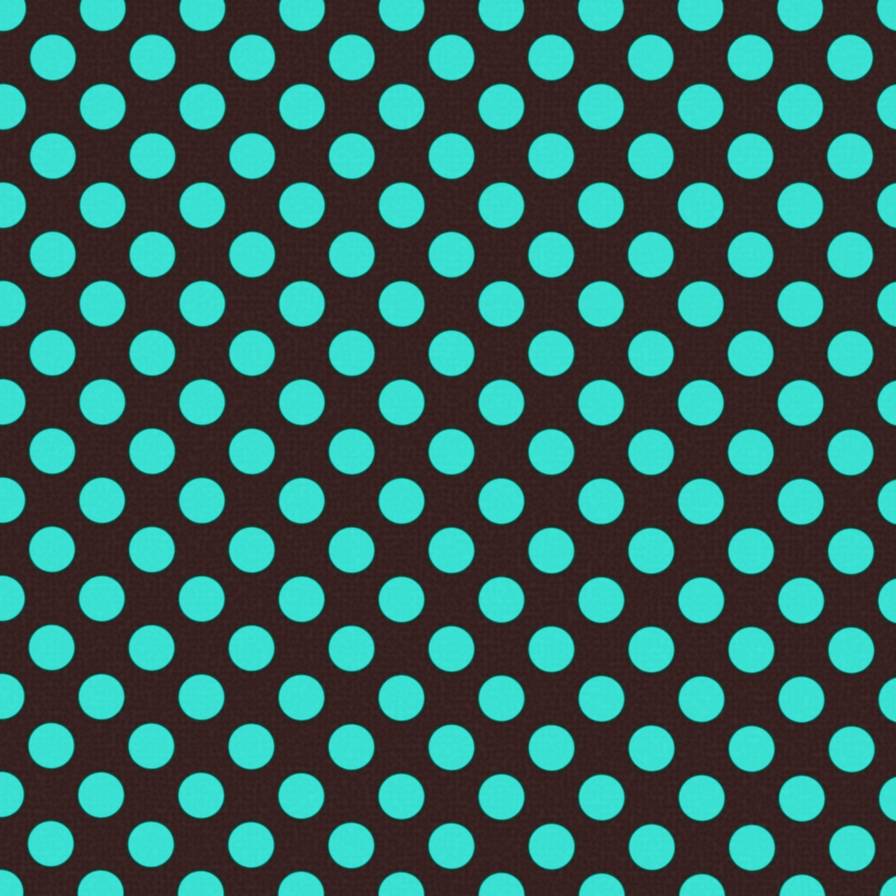
This pattern is drawn by a three.js fragment shader. Its source:

```glsl
// Turquoise polka dots in staggered rows on dark brown woven cotton.
varying vec2 vUv;

const vec3 BROWN = vec3(0.22, 0.13, 0.13);
const vec3 OLIVE = vec3(0.15, 0.15, 0.13);
const vec3 RIM_GREEN = vec3(0.07, 0.23, 0.20);
const vec3 TURQUOISE = vec3(0.23, 0.88, 0.825);

const vec2 SPACING = vec2(0.1112, 0.1100);
const vec2 ANCHOR = vec2(0.4483, 0.5508);
const float DOT_RADIUS = 0.0256;

vec2 hash2(vec2 cell) {
  vec2 k = vec2(dot(cell, vec2(127.1, 311.7)), dot(cell, vec2(269.5, 183.3)));
  return fract(sin(k) * 43758.55);
}

// Distance to the nearest scattered point, in cell units
float cellular(vec2 p) {
  vec2 cell = floor(p);
  float nearest = 2.0;
  for (int j = -1; j <= 1; j++) {
    for (int i = -1; i <= 1; i++) {
      vec2 c = cell + vec2(float(i), float(j));
      nearest = min(nearest, length(c + hash2(c) - p));
    }
  }
  return nearest;
}

// Fine crossing threads, centred on zero
float threads(vec2 p, float count) {
  vec2 phase = 6.2832 * count * p;
  float warp = sin(phase.x + 0.8 * sin(p.y * 41.0));
  float weft = sin(phase.y + 0.8 * sin(p.x * 37.0));
  return 0.5 * (warp + weft);
}

// Slight stretch and sag of the cloth toward the bottom
vec2 drape(vec2 p, float stretch, float sag) {
  float pull = (1.0 - p.y) * (1.0 - p.y) * (p.x - 0.5);
  return p + pull * vec2(-stretch, sag);
}

// Signed distance to the nearest dot of two interleaved grids
float staggeredDots(vec2 p, vec2 spacing, float radius) {
  vec2 q = p / spacing;
  vec2 onGrid = (fract(q + 0.5) - 0.5) * spacing;
  vec2 between = (fract(q) - 0.5) * spacing;
  return min(length(onGrid), length(between)) - radius;
}

// Coverage that falls from one to zero as distance grows
float cover(float d, float inner, float outer) {
  return 1.0 - smoothstep(inner, outer, d);
}

void main() {
  vec2 p = drape(vUv, 0.006, 0.0065);
  float d = staggeredDots(p - ANCHOR, SPACING, DOT_RADIUS);
  float grain = cellular(vUv * 190.0) - 0.45;
  float weave = threads(vUv, 128.0);

  // Ground, shaded halo, thin rim, then the printed dot
  vec3 color = mix(BROWN, OLIVE, cover(d, 0.0010, 0.0050));
  color = mix(color, RIM_GREEN, cover(d, 0.0004, 0.0028));
  float ink = cover(d, -0.0018, 0.0012);
  color = mix(color, TURQUOISE, ink);

  // Cloth texture shows less through the ink
  float texture_amount = mix(1.0, 0.6, ink);
  color += texture_amount * (0.040 * grain + 0.008 * weave);
  gl_FragColor = vec4(color, 1.0);
}
```
